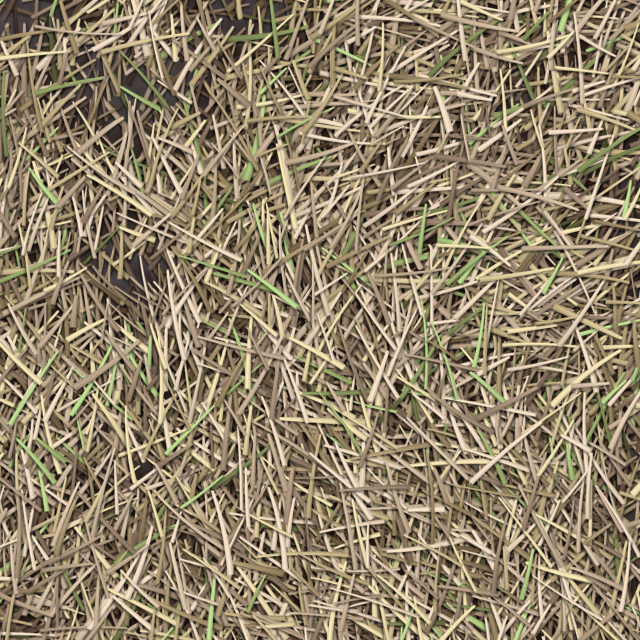
Give the GLSL for this texture, as a Shadertoy shader.

```glsl
// Dry straw scattered in tangled layers over dark, patchy soil.

const int LAYERS = 18;
const int STRAWS_PER_CELL = 2;
const float CELL = 0.078;
const float EDGE = 0.0013;

const vec3 SHADOW = vec3(0.14, 0.09, 0.065);
const vec3 SLATE = vec3(0.28, 0.255, 0.26);
const vec3 BROWN = vec3(0.43, 0.36, 0.30);
const vec3 STRAW = vec3(0.77, 0.71, 0.61);
const vec3 PALE = vec3(0.99, 0.95, 0.86);
const vec3 GREEN_TINT = vec3(0.78, 0.95, 0.68);
const vec3 YELLOW_TINT = vec3(1.0, 0.97, 0.84);
const vec3 ROSE_TINT = vec3(1.0, 0.95, 0.93);

vec4 hash4(vec3 p) {
    vec4 q = fract(p.xyzx * vec4(0.1031, 0.1030, 0.0973, 0.1099));
    q += dot(q, q.wzxy + 33.33);
    return fract((q.xxyz + q.yzzw) * q.zywx);
}

float noise(vec2 p) {
    vec2 i = floor(p), f = fract(p);
    f = f * f * (3.0 - 2.0 * f);
    float a = hash4(vec3(i, 7.0)).x;
    float b = hash4(vec3(i + vec2(1, 0), 7.0)).x;
    float c = hash4(vec3(i + vec2(0, 1), 7.0)).x;
    float d = hash4(vec3(i + vec2(1, 1), 7.0)).x;
    return mix(mix(a, b, f.x), mix(c, d, f.x), f.y);
}

// Chance that straw lies here: thick right of the centre, thin in patches.
float strawCover(vec2 p) {
    vec2 toHeap = p - vec2(0.6, 0.32);
    float heap = exp(-5.0 * dot(toHeap, toHeap));
    float patches = noise(p * vec2(5.0, 7.0) + 21.0);
    return mix(0.2, 1.0, smoothstep(0.18, 0.55, patches + 0.4 * heap));
}

// Prevailing direction: steep at the bottom, flatter towards the top.
float flowAngle(vec2 p) {
    float lean = mix(1.45, 0.6, smoothstep(0.2, 0.95, p.y));
    return lean + 2.4 * (noise(p * 3.5 + 50.0) - 0.5);
}

vec3 strawRamp(float t) {
    vec3 c = mix(SHADOW, BROWN, smoothstep(0.0, 0.35, t));
    c = mix(c, STRAW, smoothstep(0.3, 0.7, t));
    return mix(c, PALE, smoothstep(0.65, 0.95, t));
}

vec3 pickTint(float r) {
    if (r < 0.07) return GREEN_TINT;
    return r < 0.4 ? YELLOW_TINT : ROSE_TINT;
}

// Coverage of a slightly bent, tapering blade; q runs along its length.
float blade(vec2 q, float halfLength, float halfWidth, float soft) {
    float along = q.x / halfLength;
    float width = halfWidth * (0.8 - 0.3 * along);
    float side = 1.0 - smoothstep(width - soft, width + soft, abs(q.y));
    float tip = 1.0 - smoothstep(halfLength - 0.004, halfLength, abs(q.x));
    return side * tip;
}

vec3 paintStraw(vec3 under, vec2 offset, float angle, float depth, vec4 form, vec4 look) {
    vec2 axis = vec2(cos(angle), sin(angle));
    vec2 q = vec2(dot(offset, axis), dot(offset, vec2(-axis.y, axis.x)));
    float halfLength = CELL * mix(0.35, 0.97, form.x);
    if (abs(q.x) > halfLength || abs(q.y) > 0.025) return under;

    float halfWidth = mix(0.0022, 0.0042, form.y) + 0.002 * pow(form.z, 8.0);
    q.y += (look.x - 0.5) * 2.2 * (q.x * q.x - 0.3 * halfLength * halfLength);

    vec2 shadowShift = vec2(axis.y, -axis.x) * 0.003 * sign(axis.x + 0.001);
    float drop = dot(shadowShift, vec2(-axis.y, axis.x));
    float shade = blade(q - vec2(0.0, drop), halfLength, halfWidth, 0.003);
    under *= 1.0 - 0.38 * shade;

    float rounding = 1.0 - 0.16 * smoothstep(0.0, 1.0, abs(q.y - 0.0006) / halfWidth);
    float tone = 0.3 + 0.5 * depth + 0.55 * (look.y - 0.5) + 0.06 * q.x / halfLength;
    vec3 color = strawRamp(tone) * pickTint(look.z) * rounding;
    return mix(under, color, blade(q, halfLength, halfWidth, EDGE));
}

vec3 paintLayer(vec3 color, vec2 p, float layer, float depth) {
    vec2 shift = hash4(vec3(layer, 3.0, 11.0)).xy;
    vec2 home = floor(p / CELL + shift);
    for (int y = -1; y <= 1; y++)
    for (int x = -1; x <= 1; x++) {
        vec2 cell = home + vec2(x, y);
        vec2 middle = (cell + 0.5 - shift) * CELL;
        float cover = strawCover(middle);
        float flow = flowAngle(middle);
        for (int k = 0; k < STRAWS_PER_CELL; k++) {
            float id = layer * 5.0 + float(k) * 2.0;
            vec4 place = hash4(vec3(cell + 40.0, id + 1.0));
            if (place.w > cover) continue;
            vec4 form = hash4(vec3(cell + 90.0, id + 133.0));
            vec4 look = hash4(vec3(cell + 170.0, id + 271.0));
            vec2 center = middle + (place.xy - 0.5) * CELL;
            float angle = flow + (place.z - 0.5) * 2.3;
            color = paintStraw(color, p - center, angle, depth, form, look);
        }
    }
    return color;
}

void mainImage(out vec4 fragColor, in vec2 fragCoord) {
    vec2 p = fragCoord / iResolution.y;
    // Slate soil in the open, brown shadow below the straw.
    float clods = 0.6 * noise(p * 28.0) + 0.4 * noise(p * 75.0);
    float bare = 1.0 - strawCover(p);
    vec3 color = mix(SHADOW, SLATE, clamp(0.35 * clods + 0.85 * bare, 0.0, 1.0));
    color *= 0.85 + 0.3 * clods;

    for (int i = 0; i < LAYERS; i++)
        color = paintLayer(color, p, float(i), float(i) / float(LAYERS - 1));
    fragColor = vec4(color, 1.0);
}
```
